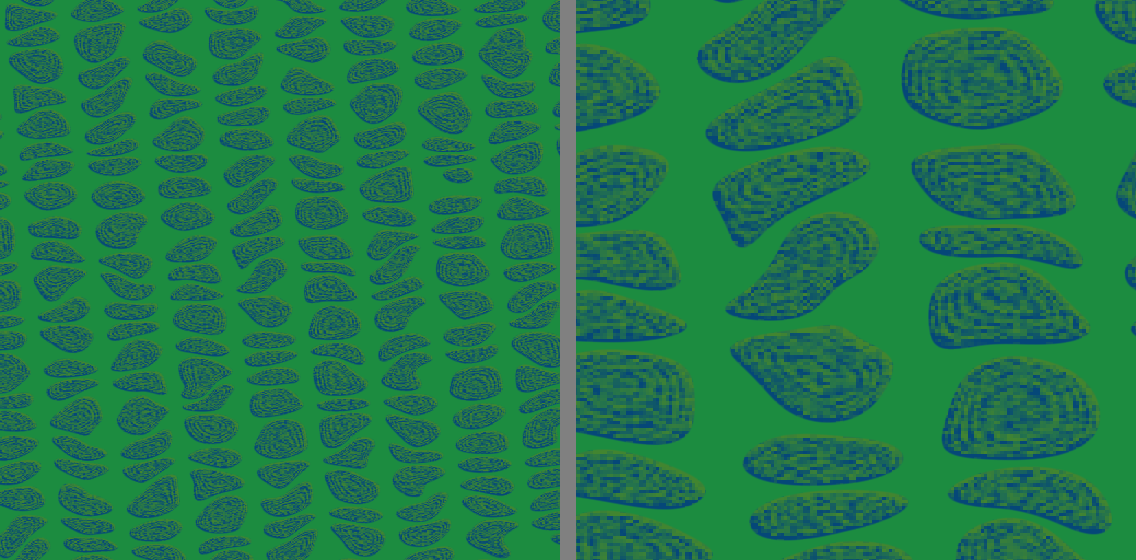
Left, the full canvas; right, a detail of the centre.
Give the GLSL for this pattern, as a Shadertoy shader.

```glsl
float hash(vec2 p) {
    vec3 h = fract(p.xyx * vec3(0.1031, 0.1030, 0.0973));
    h += dot(h, h.yzx + 33.33);
    return fract((h.x + h.y) * h.z);
}

float noise(vec2 p) {
    vec2 cell = floor(p), f = fract(p);
    f = f * f * (3.0 - 2.0 * f);
    return mix(mix(hash(cell), hash(cell + vec2(1, 0)), f.x),
               mix(hash(cell + vec2(0, 1)), hash(cell + vec2(1, 1)), f.x), f.y);
}

// Distance from the centre of the nearest oval, 1 at its rim.
float ovalRadius(vec2 p) {
    // Leaning columns, each with its own vertical offset
    float u = (p.x - 0.113 * (1.0 - p.y)) * 8.33 + 0.07;
    float x = fract(u) - 0.5;
    float v = p.y * 21.0 - 0.28 * x + hash(vec2(floor(u) + 20.0, 7.0));

    // Uneven rows: strong warps fold and fuse neighbouring ovals
    v += 1.15 * (noise(p * vec2(12.0, 20.0) + 40.0) - 0.5);
    return length(vec2(x / 0.40, (fract(v) - 0.5) / 0.44));
}

// Raised ovals engraved with rings that tighten towards the rim.
float relief(vec2 p) {
    float r = ovalRadius(p);
    float rings = 0.5 + 0.5 * cos(32.0 * r * r + 1.5 * noise(p * 150.0));
    return (1.0 - smoothstep(0.94, 1.0, r)) * (0.6 + 0.4 * rings);
}

void mainImage(out vec4 fragColor, in vec2 fragCoord) {
    vec2 p = fragCoord / iResolution.y;

    // Emboss along the diagonal, on a fine grid that gives the dashed grain
    vec2 q = (floor(p * 512.0) + 0.5) / 512.0;
    vec2 offset = vec2(0.0012, 0.0017);
    float slope = relief(q + offset) - relief(q - offset);
    float grain = hash(floor(p * vec2(256.0, 512.0))) - 0.5;
    float shade = clamp(0.56 + 0.75 * slope + 0.65 * grain, 0.0, 1.0);

    // Olive highlights through teal to blue shadows
    vec3 ink = mix(vec3(0.26, 0.52, 0.19), vec3(0.14, 0.45, 0.30), min(2.0 * shade, 1.0));
    ink = mix(ink, vec3(0.02, 0.28, 0.47), max(2.0 * shade - 1.0, 0.0));

    // Ovals over the flat green ground
    float r = ovalRadius(p);
    float edge = min(fwidth(r), 0.12);
    float cover = 1.0 - smoothstep(1.0 - edge, 1.0 + edge, r);
    fragColor = vec4(mix(vec3(0.11, 0.55, 0.25), ink, cover), 1.0);
}
```
